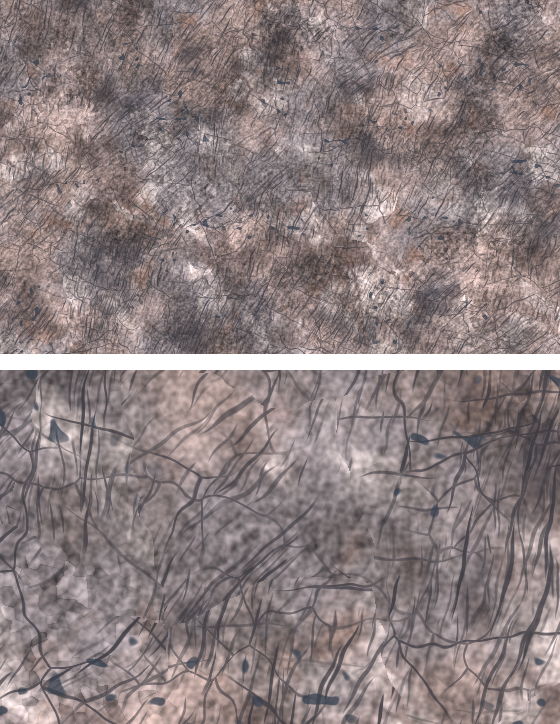
Top: the whole. Bottom: its middle third, enlarged.
Write a WebGL 1 fragment shader that draws this texture.

```glsl
precision highp float;
// Weathered crystalline rock: rose and mauve grains crossed by dark cleavage.
// Voronoi grains set the direction of tapered strokes; gradient noise adds
// stains, fibres and grit, and warped Voronoi borders add branching cracks.
uniform vec2 u_resolution;

const vec3 MAUVE = vec3(0.575, 0.535, 0.550);
const vec3 ROSE  = vec3(0.640, 0.555, 0.535);
const vec3 PALE  = vec3(0.830, 0.770, 0.760);
const vec3 UMBER = vec3(0.410, 0.350, 0.340);
const vec3 RUST  = vec3(0.560, 0.420, 0.360);
const vec3 INK   = vec3(0.215, 0.210, 0.240);
const vec3 SLATE = vec3(0.205, 0.245, 0.300);

const float GRAIN_SIZE = 0.24;      // cleavage domains, in canvas heights
const float CRYSTAL_SIZE = 0.11;    // pale flakes
const float GRANULE_SIZE = 0.011;   // crushed, sugary zones
const float CLEAVAGE_ANGLE = 0.88;  // mean direction, radians
const float ANGLE_SPREAD = 0.9;
const float STROKE_WIDTH = 0.0019;  // half width
const float CRACK_WIDTH = 0.0012;
const float BROAD_CONTRAST = 0.62;
const float PATCH_CONTRAST = 0.42;
const float GRIT_CONTRAST = 0.27;

vec2 hash2(vec2 p) {
  vec3 q = fract(p.xyx * vec3(0.1031, 0.1030, 0.0973));
  q += dot(q, q.yzx + 33.33);
  return fract((q.xx + q.yz) * q.zy);
}

vec2 rotate(vec2 p, float a) {
  float c = cos(a), s = sin(a);
  return vec2(c * p.x + s * p.y, c * p.y - s * p.x);
}

float corner(vec2 id, vec2 offset) {
  float a = 6.2832 * hash2(id).x;
  return dot(vec2(cos(a), sin(a)), offset);
}

float noise(vec2 p) {
  vec2 i = floor(p), f = p - i, e = vec2(1.0, 0.0);
  vec2 u = f * f * f * (f * (f * 6.0 - 15.0) + 10.0);
  float low = mix(corner(i, f), corner(i + e.xy, f - e.xy), u.x);
  float high = mix(corner(i + e.yx, f - e.yx), corner(i + e.xx, f - e.xx), u.x);
  return mix(low, high, u.y);
}

float fbm(vec2 p) {
  float sum = 0.0, amp = 0.6;
  for (int i = 0; i < 5; i++) {
    sum += amp * noise(p);
    p = rotate(p, 0.6) * 2.07 + 17.3;
    amp *= 0.55;
  }
  return sum;
}

// x: distance to the cell border, yz: random pair of the nearest cell
vec3 voronoi(vec2 p) {
  vec2 base = floor(p), a = vec2(8.0), b = vec2(8.0), id = base;
  for (int j = -1; j <= 1; j++) {
    for (int i = -1; i <= 1; i++) {
      vec2 cell = base + vec2(float(i), float(j));
      vec2 d = cell + hash2(cell) - p;
      if (dot(d, d) < dot(a, a)) { b = a; a = d; id = cell; }
      else if (dot(d, d) < dot(b, b)) { b = d; }
    }
  }
  return vec3(dot(0.5 * (a + b), normalize(b - a)), hash2(id + 71.7));
}

float line(float dist, float halfWidth) {
  float px = 0.7 / u_resolution.y;
  return 1.0 - smoothstep(halfWidth - px, halfWidth + px, dist);
}

// Scattered tapered strokes, one per cell of size (length, spacing)
float strokes(vec2 p, float angle, vec2 size, float amount, float width) {
  vec2 q = rotate(p, angle) / size, base = floor(q);
  float ink = 0.0;
  for (int j = -1; j <= 1; j++) {
    for (int i = -1; i <= 1; i++) {
      vec2 id = base + vec2(float(i), float(j));
      vec2 place = hash2(id), kind = hash2(id + 57.3);
      vec2 d = rotate((q - id - place) * size, 0.36 * (kind.x - 0.5));
      float along = abs(d.x) / (size.x * mix(0.25, 0.85, kind.y));
      float taper = max(0.0, 1.0 - along * along);
      float pick = fract(place.x * 7.0 + kind.y * 13.0);
      float present = smoothstep(pick - 0.1, pick + 0.1, amount);
      float mark = line(abs(d.y), width * taper) * smoothstep(0.0, 0.4, taper);
      ink = max(ink, mark * present * mix(0.5, 1.0, kind.x));
    }
  }
  return ink;
}

void main() {
  vec2 p = gl_FragCoord.xy / u_resolution.y;
  vec2 warp = vec2(noise(p * 7.0), noise(p * 7.0 + 31.0));
  vec2 rough = vec2(noise(p * 34.0 + 5.0), noise(p * 34.0 + 47.0));
  vec2 bent = p + 0.020 * warp + 0.005 * rough;

  // Grains and their cleavage direction
  vec3 grain = voronoi((p + 0.05 * warp + 0.012 * rough) / GRAIN_SIZE + 3.0);
  float angle = CLEAVAGE_ANGLE + ANGLE_SPREAD * (grain.y - 0.5);
  float stain = fbm(p * 3.2 + 9.0);
  float cleaved = fbm(p * 4.5 + 40.0);
  float crushed = smoothstep(0.05, 0.3, fbm(p * 2.6 + 77.0));

  // Ground colour: stains and granules
  vec3 color = mix(MAUVE, ROSE, smoothstep(-0.25, 0.2, stain + 0.2 * (grain.z - 0.5)));
  color = mix(color, UMBER, 0.75 * smoothstep(0.03, 0.38, fbm(p * 5.5 + 23.0)));
  color = mix(color, RUST, 0.6 * smoothstep(0.12, 0.42, fbm(p * 6.5 + 61.0)));
  vec3 granule = voronoi((p + 0.006 * rough) / GRANULE_SIZE);
  float sugar = (granule.y - 0.5) * 0.4 - 0.08 * (1.0 - smoothstep(0.0, 0.2, granule.x));

  // Pale flakes, elongated across the cleavage
  vec2 flakeAxis = rotate(bent + 0.006 * rough, angle + 1.2) * vec2(0.6, 1.25);
  vec3 flake = voronoi(flakeAxis / CRYSTAL_SIZE);
  float pale = smoothstep(0.6, 0.9, flake.y) * smoothstep(0.0, 0.08, flake.x);
  color = mix(color, PALE, 0.75 * pale * smoothstep(-0.25, 0.2, fbm(p * 9.0 + 3.0)));

  // Shading: broad patches, fibres along the cleavage, fine grit
  float fibre = noise(rotate(bent, angle) * vec2(30.0, 130.0));
  float grit = noise(p * 95.0) + noise(p * 180.0 + 13.0);
  float shade = BROAD_CONTRAST * fbm(p * 4.0 + 120.0) + PATCH_CONTRAST * fbm(p * 11.0 + 90.0);
  color *= 1.0 + shade + 0.25 * fibre + GRIT_CONTRAST * grit
         + sugar * mix(0.3, 0.9, crushed) + 0.12 * (grain.z - 0.5);

  // Smoky haze where the cleavage is dense
  color = mix(color, INK, 0.5 * smoothstep(0.05, 0.45, cleaved + 0.3 * fbm(p * 16.0)));

  // Cleavage strokes, then longer strays in other directions
  float amount = clamp(0.48 + 1.4 * cleaved - 0.2 * crushed, 0.06, 0.95);
  float ink = strokes(bent, angle, vec2(0.075, 0.014), amount, STROKE_WIDTH);
  ink = max(ink, 0.75 * strokes(bent + 4.0, angle + 0.2, vec2(0.045, 0.009), amount, 0.65 * STROKE_WIDTH));
  ink = max(ink, 0.9 * strokes(bent + 8.0, angle + 1.3 + grain.z, vec2(0.11, 0.035), 0.42, 0.75 * STROKE_WIDTH));

  // Branching cracks at two scales
  float large = voronoi((bent + 0.006 * rough) / 0.15 + 20.0).x * 0.15;
  float small = voronoi((bent + 0.006 * rough) / 0.055 + 50.0).x * 0.055;
  ink = max(ink, 0.85 * line(large, CRACK_WIDTH) * smoothstep(-0.2, 0.1, noise(p * 8.0 + 70.0)));
  ink = max(ink, 0.7 * line(small, CRACK_WIDTH) * smoothstep(-0.1, 0.2, noise(p * 6.0 + 15.0)));
  color = mix(color, INK, 0.82 * ink);

  // Slate specks gathered in clusters
  float speck = smoothstep(0.32, 0.42, noise(bent * 52.0 + 6.0) + 0.2 * rough.x);
  color = mix(color, SLATE, 0.75 * speck * smoothstep(0.08, 0.3, noise(p * 7.0 + 33.0)));
  gl_FragColor = vec4(clamp(color, 0.0, 1.0), 1.0);
}
```
